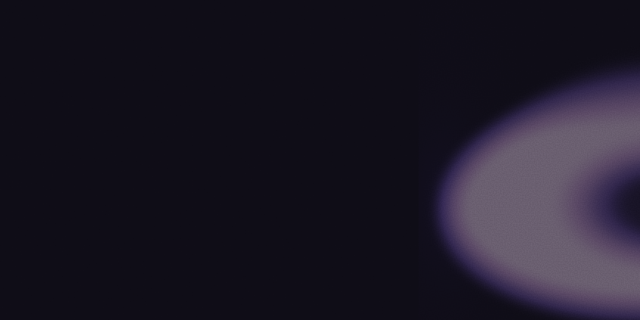
This background is drawn by a Shadertoy shader. Its source:

```glsl
// A soft lilac ring glowing at the right of a near-black violet field.
// Two ellipses shape the band, a colour ramp tints its blurred edges,
// and fine gradient noise adds a faint grain. Lengths are in canvas heights.

const vec3 NIGHT  = vec3(0.059, 0.051, 0.090);
const vec3 INDIGO = vec3(0.180, 0.140, 0.295);
const vec3 MAUVE  = vec3(0.360, 0.288, 0.400);
const vec3 ASH    = vec3(0.418, 0.374, 0.440);

vec2 hashGradient(vec2 cell) {
    vec3 h = fract(cell.xyx * vec3(0.1031, 0.1030, 0.0973));
    h += dot(h, h.yzx + 33.33);
    float angle = 6.2832 * fract((h.x + h.y) * h.z);
    return vec2(cos(angle), sin(angle));
}

float gradientNoise(vec2 p) {
    vec2 cell = floor(p), f = fract(p);
    vec2 u = f * f * f * (f * (f * 6.0 - 15.0) + 10.0);
    vec2 e = vec2(0.0, 1.0);
    float a = dot(hashGradient(cell), f);
    float b = dot(hashGradient(cell + e.yx), f - e.yx);
    float c = dot(hashGradient(cell + e.xy), f - e.xy);
    float d = dot(hashGradient(cell + e.yy), f - e.yy);
    return mix(mix(a, b, u.x), mix(c, d, u.x), u.y);
}

// Approximate signed distance to an ellipse, negative inside
float ellipseDistance(vec2 p, vec2 radii) {
    float k = length(p / radii);
    return k * (k - 1.0) / max(length(p / (radii * radii)), 1e-4);
}

// Amount of light in the ring, from 0 to 1
float ringLight(vec2 p) {
    vec2 q = p - vec2(2.083, 0.382);
    q.y -= 0.05 * q.x;
    float upperRight = smoothstep(0.45, 0.70, p.y) * smoothstep(1.50, 2.00, p.x);
    float blur = mix(0.092, 0.150, upperRight);
    float outer = 1.0 - smoothstep(-blur, blur, ellipseDistance(q, vec2(0.677, 0.346)));

    // The hollow blurs in proportion to its radii
    float hollow = length((p - vec2(2.083, 0.360)) / vec2(0.310, 0.187));
    float inner = mix(0.13, 1.0, smoothstep(0.30, 1.35, hollow));

    return outer * inner * (1.0 - 0.12 * upperRight);
}

vec3 glowRamp(float light) {
    vec3 color = mix(NIGHT, INDIGO, smoothstep(0.0, 0.36, light));
    color = mix(color, MAUVE, smoothstep(0.20, 0.74, light));
    return mix(color, ASH, smoothstep(0.62, 0.98, light));
}

void mainImage(out vec4 fragColor, in vec2 fragCoord) {
    vec2 p = fragCoord / iResolution.y;
    float pixel = 1.0 / iResolution.y;
    float light = ringLight(p);
    vec3 color = glowRamp(light);

    // Faint halo, cut off along a vertical panel edge
    float panel = smoothstep(-pixel, pixel, p.x - 1.308);
    float halo = exp(-12.0 * length((p - vec2(1.39, 0.37)) * vec2(1.0, 0.45)));
    color += vec3(0.018, 0.011, 0.048) * halo * panel * (1.0 - light);

    // Grain grows with the light
    float grain = gradientNoise(p * 217.0);
    color += grain * mix(0.004, 0.030, sqrt(light));

    fragColor = vec4(color, 1.0);
}
```
